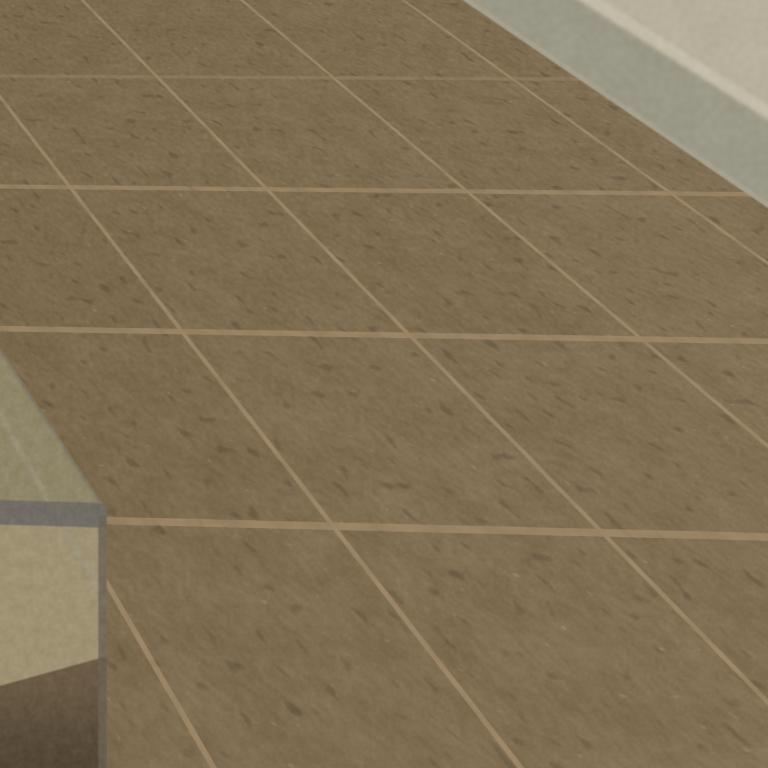
A Shadertoy shader for this texture:

```glsl
// Brown stone floor tiles in perspective, with a pale curb and the corner of a block.

const vec3 STONE_DARK  = vec3(0.455, 0.385, 0.280);
const vec3 STONE_LIGHT = vec3(0.550, 0.480, 0.368);
const vec3 GROUT       = vec3(0.640, 0.550, 0.425);
const vec3 CURB_SIDE   = vec3(0.605, 0.595, 0.525);
const vec3 CURB_TOP    = vec3(0.715, 0.685, 0.605);
const vec3 CURB_EDGE   = vec3(0.775, 0.750, 0.675);
const vec3 BLOCK_TOP   = vec3(0.560, 0.520, 0.405);
const vec3 BLOCK_FRONT = vec3(0.620, 0.570, 0.450);
const vec3 BLOCK_BAND  = vec3(0.445, 0.425, 0.395);
const vec3 SHADOW      = vec3(0.400, 0.340, 0.260);

const float SOFT = 0.002; // edge softness in canvas units

float hash(vec2 cell) {
    vec3 q = fract(cell.xyx * vec3(0.1031, 0.1030, 0.0973));
    q += dot(q, q.yzx + 33.33);
    return fract((q.x + q.y) * q.z);
}

float cornerSlope(vec2 cell, vec2 offset) {
    float angle = 6.2832 * hash(cell);
    return dot(vec2(cos(angle), sin(angle)), offset);
}

// Gradient noise, roughly -0.7 to 0.7
float noise(vec2 p) {
    vec2 i = floor(p), f = fract(p), e = vec2(0.0, 1.0);
    vec2 s = f * f * f * (f * (f * 6.0 - 15.0) + 10.0);
    return mix(mix(cornerSlope(i, f), cornerSlope(i + e.yx, f - e.yx), s.x),
               mix(cornerSlope(i + e, f - e), cornerSlope(i + e.yy, f - e.yy), s.x), s.y);
}

float fbm(vec2 p) {
    float sum = 0.0, amp = 0.6;
    for (int i = 0; i < 4; i++) {
        sum += amp * noise(p);
        p = mat2(1.6, 1.2, -1.2, 1.6) * p + 17.3;
        amp *= 0.65;
    }
    return sum;
}

// Signed distance to the line a-b, positive below it
float below(vec2 p, vec2 a, vec2 b) {
    vec2 d = normalize(b - a), q = p - a;
    return d.x * q.y - d.y * q.x;
}

float cover(float d) { return smoothstep(-SOFT, SOFT, d); }

float stripe(float d, float halfWidth) {
    return 1.0 - smoothstep(halfWidth * 0.35, halfWidth * 1.5, abs(d));
}

// Canvas to tile coordinates; whole numbers fall on the joints
vec2 toTiles(vec2 p) {
    float depth = p.y + 0.0327 * p.x + 1.0547;
    return vec2((5.16 * p.x - 4.006 * p.y + 0.506) / depth,
                10.013 - (10.397 + 0.345 * p.x) / depth);
}

vec3 floorColor(vec2 p) {
    vec2 tile = toTiles(p);
    vec2 id = floor(tile);

    // Mottled stone: broad clouds, grain, dark pits and pale flecks
    float tone = 0.42 + 0.22 * (p.x - 0.45) + 0.10 * (hash(id + 31.0) - 0.5);
    tone += 0.45 * fbm(tile * 5.0 + id * 7.0);
    tone += 0.32 * noise(tile * vec2(34.0, 24.0)) + 0.22 * noise(p * 190.0);
    vec3 color = mix(STONE_DARK, STONE_LIGHT, clamp(tone, -0.35, 1.4));
    color *= 1.0 - 0.13 * smoothstep(0.28, 0.55, noise(tile * vec2(17.0, 13.0) + 5.0));
    color += 0.05 * smoothstep(0.42, 0.62, noise(tile * 29.0 + 71.0));

    // Joints, worn unevenly and fainter far away
    vec2 dist = abs(fract(tile + 0.5) - 0.5);
    vec2 aa = fwidth(tile) * 0.7;
    vec2 halfWidth = vec2(0.011, 0.017);
    vec2 joint = 1.0 - smoothstep(halfWidth - aa, halfWidth + aa, dist);
    joint *= vec2(0.85, mix(0.38, 0.78, smoothstep(0.08, 0.3, p.y)));
    float wear = clamp(0.88 + 0.5 * noise(tile * 9.0 + 40.0), 0.45, 1.0);
    return mix(color, GROUT, max(joint.x, joint.y) * wear);
}

vec3 addCurb(vec3 color, vec2 p) {
    float foot = -below(p, vec2(0.602, 0.0), vec2(1.0, 0.271));
    float rim = -below(p, vec2(0.755, 0.0), vec2(1.0, 0.155));
    vec3 curb = mix(CURB_SIDE, CURB_TOP, smoothstep(-0.008, 0.006, rim));
    curb = mix(curb, CURB_EDGE, 0.8 * stripe(rim - 0.008, 0.008));
    curb += 0.022 * noise(p * 95.0) + 0.02 * noise(p * 21.0);
    curb = mix(curb, CURB_TOP, 0.35 * stripe(foot - 0.003, 0.004));
    return mix(color, curb, cover(foot));
}

vec3 addBlock(vec3 color, vec2 p) {
    float slope = below(p, vec2(0.0, 0.453), vec2(0.130, 0.651));
    float inside = min(slope, 0.139 - p.x);
    float band = p.y - 0.667 - 0.03 * p.x;
    float base = below(p, vec2(0.0, 0.893), vec2(0.130, 0.857));
    vec3 block = mix(BLOCK_TOP, BLOCK_FRONT, cover(band));
    float seam = below(p, vec2(0.0, 0.540), vec2(0.130, 0.768));
    block = mix(block, CURB_SIDE, 0.4 * stripe(seam, 0.004));
    block = mix(block, SHADOW * mix(1.05, 0.82, smoothstep(0.87, 1.0, p.y)), cover(base));
    block = mix(block, BLOCK_BAND, cover(0.016 - abs(band)));
    float side = cover(p.x - 0.128) * cover(band);
    block = mix(block, mix(BLOCK_BAND, SHADOW, 0.5), 0.8 * side);
    block = mix(block, BLOCK_BAND, 0.5 * stripe(slope, 0.004));
    block += 0.03 * noise(p * 70.0) + 0.025 * noise(p * 160.0);
    return mix(color, block, cover(inside));
}

void mainImage(out vec4 fragColor, in vec2 fragCoord) {
    vec2 p = fragCoord / iResolution.xy;
    p.y = 1.0 - p.y; // measure downward from the far edge
    vec3 color = addBlock(addCurb(floorColor(p), p), p);
    fragColor = vec4(color, 1.0);
}
```
